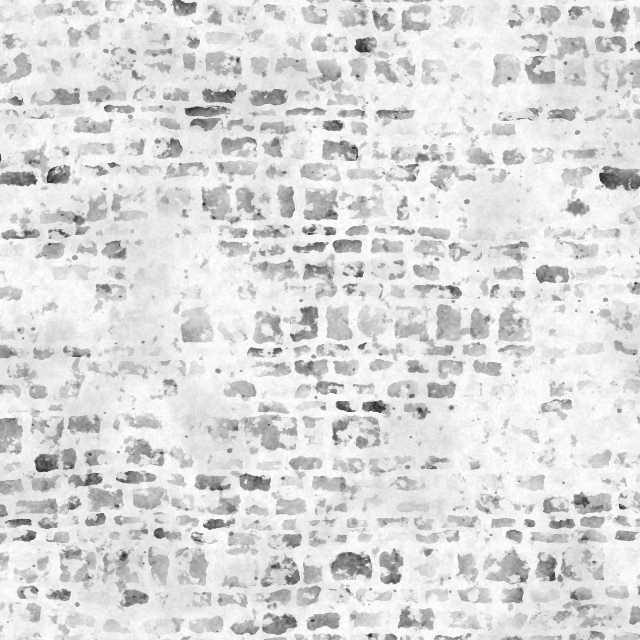
Give the GLSL for this texture, as a WebGL 2 fragment shader.

```glsl
#version 300 es
precision highp float;
// Weathered, whitewashed rubble wall: worn grey stones in uneven courses.
uniform vec2 u_resolution;
out vec4 fragColor;

const float COURSES = 28.0;
const float JOINT = 0.0042;

float hash(vec2 p) {
    vec3 q = fract(vec3(p.xyx) * 0.1031);
    q += dot(q, q.yzx + 33.33);
    return fract((q.x + q.y) * q.z);
}

float noise(vec2 p) {
    vec2 cell = floor(p);
    vec2 f = fract(p);
    f = f * f * (3.0 - 2.0 * f);
    float low = mix(hash(cell), hash(cell + vec2(1.0, 0.0)), f.x);
    float high = mix(hash(cell + vec2(0.0, 1.0)), hash(cell + vec2(1.0)), f.x);
    return mix(low, high, f.y);
}

float fbm(vec2 p) {
    float sum = 0.0;
    float weight = 0.5;
    for (int i = 0; i < 5; i++) {
        sum += weight * noise(p);
        p = mat2(1.6, 1.2, -1.2, 1.6) * p + 17.3;
        weight *= 0.5;
    }
    return sum / 0.97;
}

float roundedBox(vec2 p, vec2 halfSize, float radius) {
    vec2 q = abs(p) - halfSize + radius;
    return length(max(q, 0.0)) + min(max(q.x, q.y), 0.0) - radius;
}

// Horizontal position of the joint to the left of a stone.
float jointEdge(float column, float row) {
    return column + 0.5 * (hash(vec2(column, row) + 71.0) - 0.5);
}

// Course coordinate: uneven heights and gently wavy bed joints.
float courseHeight(vec2 uv) {
    return uv.y * COURSES + 0.32 * sin(uv.y * 31.0) + 0.2 * sin(uv.y * 67.0 + 1.0)
         + 0.7 * noise(uv * vec2(5.0, 4.0)) + 3.0;
}

// Darkness of the stone layer at a point.
float stoneLayer(vec2 uv) {
    float y = courseHeight(uv);
    float row = floor(y);
    float columns = mix(14.5, 19.5, hash(vec2(row, 5.0)));
    float x = uv.x * columns + 10.0 * hash(vec2(row, 9.0)) + 2.0;
    float column = floor(x);
    if (x < jointEdge(column, row)) column -= 1.0;
    else if (x >= jointEdge(column + 1.0, row)) column += 1.0;
    float left = jointEdge(column, row);
    float right = jointEdge(column + 1.0, row);

    // Random traits of this stone.
    vec2 id = vec2(column, row);
    float size = hash(id + 13.0);
    float shade = hash(id + 29.0);
    float wear = hash(id + 47.0);
    float turn = 6.283 * hash(id + 61.0);

    // Irregular outline.
    vec2 cellHalf = 0.5 * vec2((right - left) / columns, 1.0 / COURSES);
    vec2 halfSize = (cellHalf - JOINT) * vec2(mix(0.82, 1.0, wear), mix(0.68, 1.0, size));
    vec2 local = vec2((x - 0.5 * (left + right)) / columns, (fract(y) - 0.5) / COURSES);
    float dist = roundedBox(local, halfSize, mix(0.004, 0.01, shade) * 0.9);
    dist += 0.012 * (fbm(uv * 55.0) - 0.5) + 0.002 * (noise(uv * 230.0) - 0.5);
    float body = smoothstep(0.0013, -0.0013, dist);

    // Paint hides whole areas, then flakes across each face.
    float exposed = smoothstep(0.22, 0.62, fbm(uv * 4.0 + 3.0) + 0.5 * (size - 0.5));
    float flakes = fbm(uv * vec2(62.0, 74.0) + id * 3.0);
    float threshold = mix(0.34, 0.54, wear);
    float coverage = mix(0.12, 1.0, smoothstep(-0.07, 0.06, flakes - threshold));

    float tone = mix(0.2, 0.5, shade * shade);
    tone *= 0.45 + 1.1 * fbm(uv * 32.0 + 8.0);
    tone *= 1.0 + 0.28 * dot(local / halfSize, vec2(cos(turn), sin(turn)));
    tone *= 0.8 + 0.4 * noise(uv * 260.0);
    return body * exposed * coverage * tone;
}

// Sparse dark holes of varied size.
float pits(vec2 uv, float density, float chance) {
    vec2 p = uv * density;
    vec2 cell = floor(p);
    float present = step(hash(cell + 7.0), chance);
    vec2 center = 0.3 + 0.4 * vec2(hash(cell + 19.0), hash(cell + 37.0));
    float radius = mix(0.05, 0.17, pow(hash(cell + 53.0), 3.0));
    float dist = length((fract(p) - center) * vec2(0.8, 1.0)) - radius;
    dist += 0.12 * (noise(uv * 190.0) - 0.5);
    return present * smoothstep(0.05, -0.05, dist);
}

void main() {
    vec2 uv = gl_FragCoord.xy / u_resolution;
    vec2 bend = vec2(fbm(uv * 24.0), fbm(uv * 24.0 + 40.0)) - 0.5;

    // Chalky mortar with faint stains and small flecks.
    float stain = smoothstep(0.42, 0.72, fbm(uv * 9.0 + 21.0));
    float mottle = fbm(uv * 80.0 + 5.0);
    float light = 0.985 - 0.07 * stain - 0.14 * max(mottle - 0.43, 0.0);
    light -= 0.2 * smoothstep(0.66, 0.78, fbm(uv * 58.0 + 90.0));
    light -= 0.05 * (noise(uv * 330.0) - 0.3);

    light -= stoneLayer(uv + 0.014 * bend);
    light -= 0.35 * pits(uv, 46.0, 0.09);
    light -= 0.45 * pits(uv + 0.37, 13.0, 0.06);
    fragColor = vec4(vec3(clamp(light, 0.2, 1.0)), 1.0);
}
```
